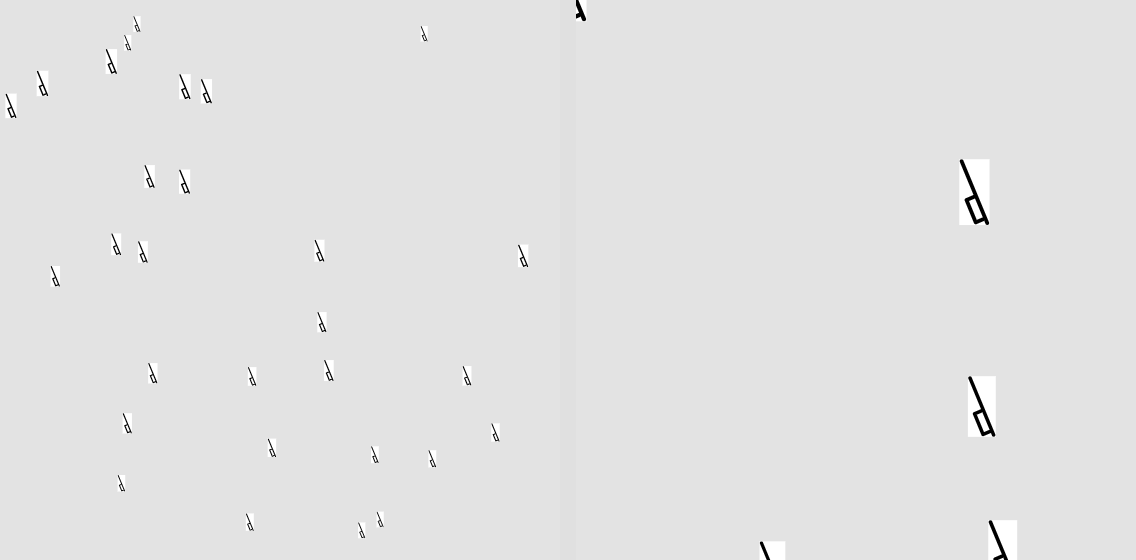
Left: the whole. Right: its middle third, enlarged.
A WebGL 1 fragment shader for this pattern:

```glsl
precision highp float;

uniform vec2 u_resolution;

vec3 hash3(float n) {
  vec3 p = fract(vec3(n) * vec3(0.1031, 0.1030, 0.0973));
  p += dot(p, p.yzx + 33.33);
  return fract((p.xxy + p.yzz) * p.zyx);
}

float segmentDistance(vec2 p, vec2 a, vec2 b) {
  vec2 ab = b - a;
  return length(p - a - ab * clamp(dot(p - a, ab) / dot(ab, ab), 0.0, 1.0));
}

float boxDistance(vec2 p, vec2 halfSize) {
  vec2 d = abs(p) - halfSize;
  return max(d.x, d.y);
}

// Leaning stem with a narrow open flag at its foot, in a cell of height 1
float glyphDistance(vec2 p) {
  vec2 flagTop = vec2(0.11, 0.38);
  vec2 flagFoot = vec2(0.25, 0.04);
  float d = segmentDistance(p, vec2(0.035, 0.97), vec2(0.425, 0.03));
  d = min(d, segmentDistance(p, vec2(0.25, 0.44), flagTop));
  d = min(d, segmentDistance(p, flagTop, flagFoot));
  d = min(d, segmentDistance(p, flagFoot, vec2(0.39, 0.10)));
  return d - 0.029;
}

float coverage(float d, float pixel) {
  return clamp(0.5 - d / pixel, 0.0, 1.0);
}

void main() {
  float shortSide = min(u_resolution.x, u_resolution.y);
  vec2 uv = gl_FragCoord.xy / shortSide;
  vec2 canvas = u_resolution / shortSide;
  float pixel = 1.0 / shortSide;
  vec3 color = vec3(0.89);

  // Scattered white cards, later ones covering earlier ones
  for (int i = 0; i < 29; i++) {
    vec3 rnd = hash3(float(i) + 7.0);
    float height = mix(0.026, 0.046, rnd.z);
    vec2 card = vec2(0.46, 1.0) * height;
    vec2 corner = rnd.xy * (canvas - card);
    vec2 local = uv - corner;

    float cardMask = coverage(boxDistance(local - 0.5 * card, 0.5 * card), pixel);
    float ink = coverage(glyphDistance(local / height) * height, pixel);
    color = mix(color, vec3(1.0 - ink), cardMask);
  }

  gl_FragColor = vec4(color, 1.0);
}
```
